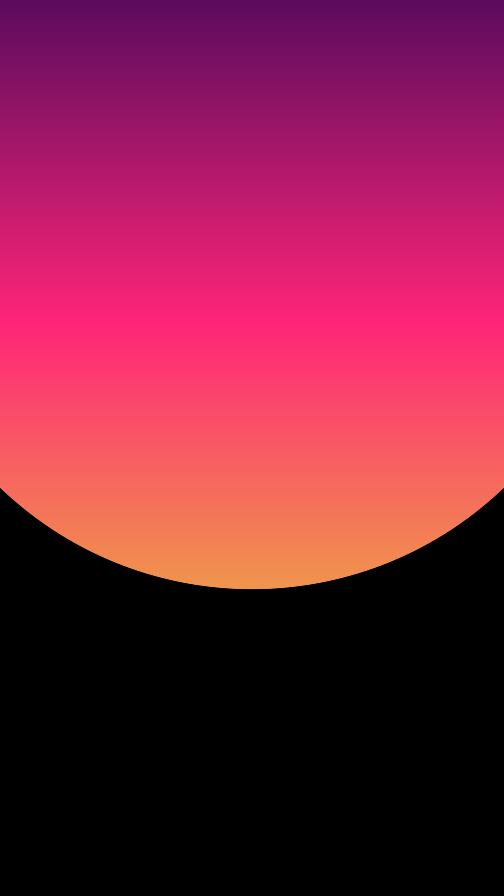
Give the GLSL for this background, as a WebGL 1 fragment shader.

```glsl
precision highp float;

uniform vec2 u_resolution;

// Vertical dusk gradient: orange at the base, hot pink, then purple
vec3 duskGradient(float y) {
    vec3 orange = vec3(0.94, 0.584, 0.298);
    vec3 pink = vec3(1.0, 0.145, 0.467);
    vec3 purple = vec3(0.357, 0.043, 0.367);
    vec3 lower = mix(orange, pink, smoothstep(0.0, 1.0, 0.0) + clamp((y - 0.609) / 0.528, 0.0, 1.0));
    return mix(lower, purple, clamp((y - 1.137) / 0.641, 0.0, 1.0));
}

void main() {
    // Canvas units: the width is 1
    vec2 point = gl_FragCoord.xy / u_resolution.x;
    float pixel = 1.0 / u_resolution.x;

    // Large disc cropped by the sides and top, over black
    float edge = length(point - vec2(0.5, 1.330)) - 0.7213;
    float disc = 1.0 - smoothstep(-0.5 * pixel, 0.5 * pixel, edge);

    gl_FragColor = vec4(duskGradient(point.y) * disc, 1.0);
}
```
